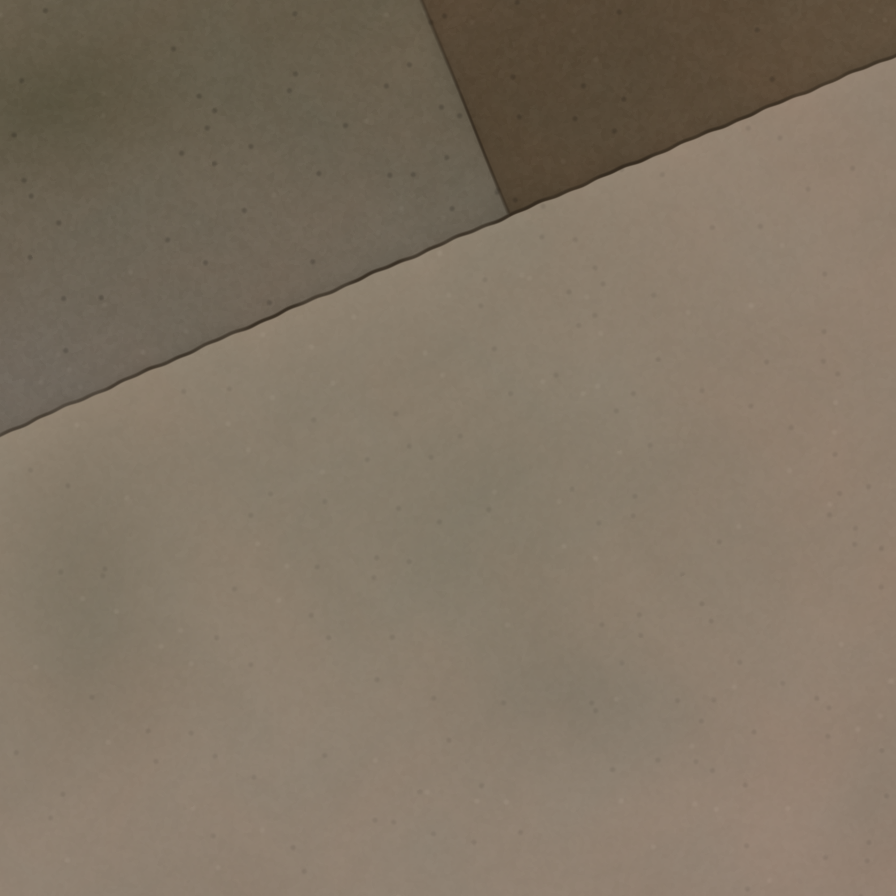
A Shadertoy shader for this texture:

```glsl
vec2 hash2(vec2 p) {
    vec3 q = fract(p.xyx * vec3(0.1031, 0.103, 0.0973));
    q += dot(q, q.yzx + 33.33);
    return fract((q.xx + q.yz) * q.zy);
}

// Distance to the nearest cell point, with that cell's random value
vec2 cellular(vec2 p) {
    vec2 cell = floor(p), f = fract(p);
    vec2 nearest = vec2(8.0, 0.0);
    for (int j = -1; j <= 1; j++) {
        for (int i = -1; i <= 1; i++) {
            vec2 o = vec2(i, j);
            vec2 h = hash2(cell + o);
            float d = length(o + h - f);
            if (d < nearest.x) nearest = vec2(d, fract(h.x * 17.0 + h.y * 31.0));
        }
    }
    return nearest;
}

// Layered, rotated sines: soft cloudy staining around zero
float clouds(vec2 p) {
    float sum = 0.0, amp = 0.5;
    for (int i = 0; i < 5; i++) {
        p += 0.6 * sin(p.yx * 1.3 + float(i) * 1.7);
        sum += amp * sin(p.x) * sin(p.y + 0.8);
        p = mat2(1.28, 1.2, -1.2, 1.28) * p + 2.3;
        amp *= 0.62;
    }
    return sum;
}

float blob(vec2 p, vec2 center, vec2 size) {
    vec2 q = (p - center) / size;
    return exp(-dot(q, q));
}

void mainImage(out vec4 fragColor, in vec2 fragCoord) {
    vec2 p = fragCoord / iResolution.xy;
    float px = 1.0 / iResolution.y;

    // Signed distances to the long seam and the short upper seam
    float wobble = 0.0007 * sin(p.x * 71.0) + 0.0005 * sin(p.x * 163.0 + p.y * 90.0);
    float above = (p.y - 0.513 - 0.44 * p.x + 0.0155 * p.x * p.x) * 0.917 + wobble;
    float right = (p.x - 0.471 - 0.4066 * (1.0 - p.y)) * 0.926 + wobble;
    float upper = smoothstep(-px, px, above);

    // Large pale slab
    vec3 slab = vec3(0.537, 0.49, 0.424);
    slab += vec3(0.024, 0.006, 0.008) * smoothstep(0.55, 1.0, p.x);
    slab += vec3(0.022, 0.012, 0.018) * smoothstep(0.4, 0.0, p.y);
    slab -= vec3(0.03, 0.02, 0.02) * blob(p, vec2(0.53, 0.46), vec2(0.16, 0.16));
    slab -= vec3(0.04, 0.034, 0.034) * blob(p, vec2(0.1, 0.34), vec2(0.1, 0.15));
    slab -= vec3(0.025, 0.015, 0.012) * blob(p, vec2(0.64, 0.21), vec2(0.14, 0.06));
    slab -= vec3(0.03, 0.02, 0.02) * blob(p, vec2(0.98, 0.12), vec2(0.06, 0.12));
    slab += vec3(0.022, 0.018, 0.016) * exp(-abs(above) * 28.0);

    // Grey-green tile and brown tile
    vec3 greyTile = mix(vec3(0.395, 0.36, 0.292), vec3(0.435, 0.398, 0.345),
                        smoothstep(0.0, 0.35, 0.95 - p.y + 0.12 * p.x));
    greyTile -= vec3(0.045, 0.035, 0.04) * blob(p, vec2(0.07, 0.88), vec2(0.12, 0.07));
    greyTile += vec3(0.0, 0.004, 0.015) * blob(p, vec2(0.02, 0.57), vec2(0.15, 0.08));
    vec3 brownTile = mix(vec3(0.335, 0.28, 0.212), vec3(0.375, 0.312, 0.24),
                         smoothstep(0.65, 1.0, p.x));
    vec3 col = mix(slab, mix(greyTile, brownTile, smoothstep(-px, px, right)), upper);

    // Staining with a slight warm and cool drift
    col += clouds(p * 11.0 + 1.5) * vec3(0.014, 0.012, 0.012);
    col += clouds(p.yx * 17.0 + 5.0) * vec3(0.008, -0.001, -0.003);

    // Fine mineral grain
    float grain = cellular(p * 115.0).y + cellular(p * 210.0 + 9.0).y - 1.0;
    col += grain * mix(0.008, 0.013, upper);

    // Scattered pits and pale flecks
    vec2 pit = cellular(p * 42.0 + 3.0);
    float spot = smoothstep(0.2, 0.03, pit.x);
    col *= 1.0 - spot * step(0.9, pit.y) * mix(0.07, 0.16, upper);
    col += spot * step(pit.y, 0.05) * 0.025;

    // Dark grooves, fading where the joint closes up
    float wear = 0.85 + 0.15 * sin(p.x * 47.0 + sin(p.x * 113.0));
    float depth = mix(0.55, 0.85, smoothstep(0.0, 0.3, p.x) * smoothstep(1.05, 0.7, p.x));
    float groove = smoothstep(0.0022 + px, 0.0004, abs(above - 0.0015)) * depth * wear;
    float joint = smoothstep(0.002 + px, 0.0003, abs(right)) * upper;
    joint *= 0.4 + 0.35 * blob(p, vec2(0.53, 0.85), vec2(0.08, 0.07));
    col = mix(col, vec3(0.2, 0.162, 0.118), max(groove, joint));
    col *= 1.0 - 0.09 * upper * exp(-abs(above) * 90.0);
    col *= 1.0 - 0.07 * upper * exp(-abs(right) * 120.0);

    fragColor = vec4(clamp(col, 0.0, 1.0), 1.0);
}
```
